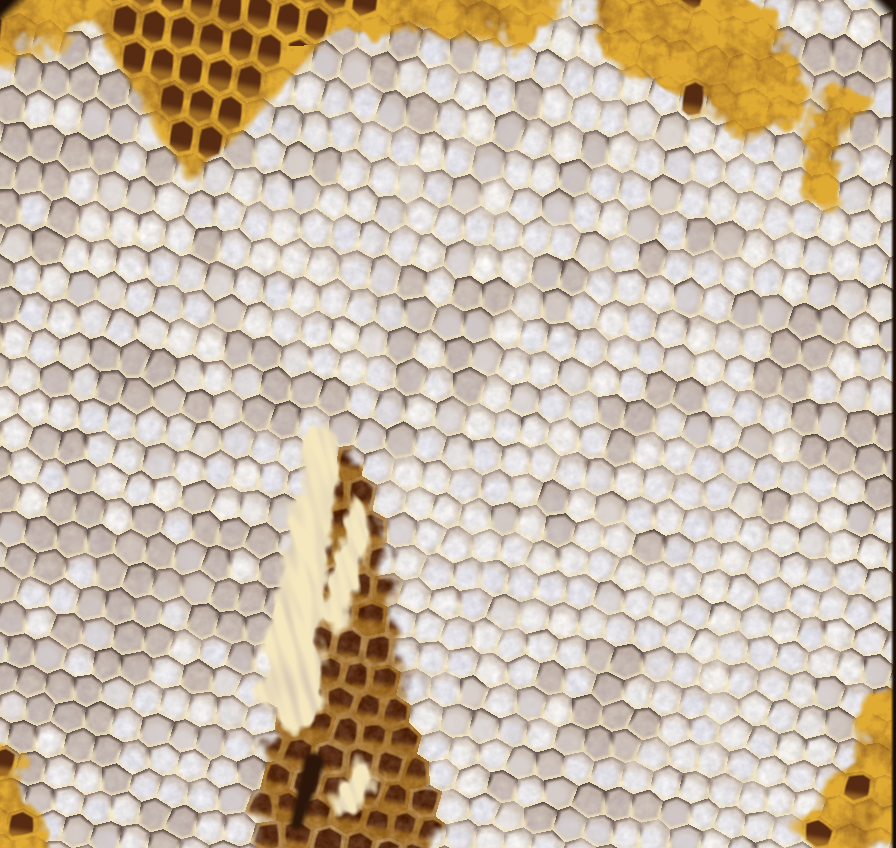
Write a WebGL 2 fragment shader that draws this texture.

```glsl
#version 300 es
precision highp float;
// Capped honeycomb: a tilted, jittered hexagonal lattice of pale wax caps.
// Tapered blobs with noisy borders choose where the comb is golden, open or torn;
// each cell is shaded from its centre offset and its distance to the wall.
#define PITCH 0.0345       // cell width, canvas heights
#define ROW_STEP 1.04      // row spacing, cell widths
#define TILT 0.17          // rows sink to the right, radians
#define JITTER 0.25        // cell displacement, cell widths
#define WALL 0.075         // half width of open cell walls
#define GAP 0.17           // reach of the shadow between caps
#define WEAR 0.16          // share of sunken, stained caps
#define RAGGED 0.035       // roughness of the patch borders

uniform vec2 u_resolution;
out vec4 fragColor;

const vec3 WHITE = vec3(0.94, 0.93, 0.92);
const vec3 COOL  = vec3(0.86, 0.86, 0.91);
const vec3 CREAM = vec3(0.96, 0.91, 0.75);
const vec3 TAN   = vec3(0.81, 0.75, 0.69);
const vec3 MAUVE = vec3(0.59, 0.50, 0.47);
const vec3 GOLD  = vec3(0.88, 0.67, 0.20);
const vec3 AMBER = vec3(0.62, 0.42, 0.14);
const vec3 BROWN = vec3(0.34, 0.17, 0.07);

vec2 hash2(vec2 p) {
  vec3 h = fract(p.xyx * vec3(0.1031, 0.1030, 0.0973));
  h += dot(h, h.yzx + 33.33);
  return fract((h.xx + h.yz) * h.zy);
}

float corner(vec2 cell, vec2 f, vec2 o) {
  return dot(hash2(cell + o) * 2.0 - 1.0, f - o);
}

float gradientNoise(vec2 p) {
  vec2 i = floor(p), f = p - i, u = f * f * (3.0 - 2.0 * f);
  return mix(mix(corner(i, f, vec2(0, 0)), corner(i, f, vec2(1, 0)), u.x),
             mix(corner(i, f, vec2(0, 1)), corner(i, f, vec2(1, 1)), u.x), u.y);
}

float fbm(vec2 p) {
  float sum = 0.0, amp = 1.0;
  for (int i = 0; i < 3; i++) {
    sum += amp * gradientNoise(p);
    p = p * 2.03 + 17.0;
    amp *= 0.5;
  }
  return sum;
}

// Signed distance to a capsule whose radius runs from ra to rb
float blob(vec2 p, vec2 a, vec2 b, float ra, float rb) {
  vec2 d = b - a;
  float h = clamp(dot(p - a, d) / dot(d, d), 0.0, 1.0);
  return length(p - a - h * d) - mix(ra, rb, h);
}

float cover(float d, float soft) { return 1.0 - smoothstep(-soft, soft, d); }

float openComb(vec2 p) { return blob(p, vec2(0.25, 1.03), vec2(0.228, 0.80), 0.19, 0.012); }

float goldenWax(vec2 p) {
  float d = blob(p, vec2(0.42, 1.02), vec2(0.60, 1.0), 0.055, 0.05);
  d = min(d, blob(p, vec2(0.77, 1.0), vec2(0.89, 0.90), 0.085, 0.06));
  d = min(d, blob(p, vec2(0.985, 0.87), vec2(0.965, 0.78), 0.026, 0.018));
  d = min(d, blob(p, vec2(0.0, 1.0), vec2(0.10, 1.0), 0.07, 0.03));
  d = min(d, blob(p, vec2(-0.01, 0.08), vec2(0.02, 0.0), 0.035, 0.04));
  return min(d, blob(p, vec2(1.06, 0.16), vec2(1.0, 0.02), 0.03, 0.045));
}

float tornComb(vec2 p) { return blob(p, vec2(0.41, 0.44), vec2(0.408, 0.03), 0.022, 0.105); }

float waxFlaps(vec2 p) {
  float d = blob(p, vec2(0.375, 0.47), vec2(0.345, 0.18), 0.020, 0.036);
  d = min(d, blob(p, vec2(0.425, 0.40), vec2(0.395, 0.28), 0.010, 0.020));
  return min(d, blob(p, vec2(0.43, 0.09), vec2(0.41, 0.055), 0.012, 0.018));
}

void main() {
  vec2 p = gl_FragCoord.xy / u_resolution.y;
  float right = u_resolution.x / u_resolution.y;

  // Lattice: rows grow taller toward the top; keep the two nearest centres
  float c = cos(TILT), s = sin(TILT);
  mat2 turn = mat2(c, s, -s, c);
  vec2 q = turn * vec2(p.x, p.y * (1.1 - 0.12 * p.y)) / PITCH;
  float row = floor(q.y / ROW_STEP + 0.5), near = 9.0, next = 9.0;
  float calm = mix(1.0, 0.3, cover(openComb(p), 0.03));
  vec2 v = vec2(0), id = vec2(0);
  for (int j = -1; j <= 1; j++) for (int i = -1; i <= 1; i++) {
    float r = row + float(j), shift = 0.5 * mod(r, 2.0);
    vec2 cell = vec2(floor(q.x - shift + 0.5) + float(i), r);
    vec2 site = vec2(cell.x + shift, r * ROW_STEP) + (hash2(cell) - 0.5) * JITTER * calm;
    float d = length(q - site);
    if (d < near) { next = near; near = d; v = q - site; id = cell; }
    else next = min(next, d);
  }
  float edge = 0.5 * (next - near);
  vec2 rnd = hash2(id + 71.0), centre = p - (v * turn) * PITCH;
  float rough = fbm(p * 22.0), grain = fbm(p * 95.0);

  // Caps: pale domes, stained ones, cream lower rims and dark upper crescents
  float sides = smoothstep(0.18, 0.62, abs(p.x - 0.64));
  float stain = fbm(centre * 5.0) * 0.6 + (rnd.x - 0.5) * 0.6 + sides * 0.22;
  float sunk = smoothstep(0.22, 0.52, stain + WEAR);
  vec3 col = mix(WHITE, COOL, rnd.y * 0.7);
  col = mix(col, TAN, smoothstep(0.25, 0.62, length(v + vec2(0.05, 0.12))) * 0.75);
  col = mix(col, mix(TAN, MAUVE, 0.5 + grain), sunk * 0.65);
  float gap = 1.0 - smoothstep(0.0, GAP, edge), up = smoothstep(-0.15, 0.35, v.y - 0.25 * v.x);
  col = mix(col, CREAM, gap * (1.0 - up) * 0.75);
  float dark = clamp(0.55 + 0.5 * sides + 0.9 * rough + 0.4 * sunk, 0.0, 1.0);
  col = mix(col, MAUVE * (0.95 - 0.35 * rnd.x), gap * up * dark);
  col += 0.09 * grain;

  // Golden wax, lumpy where sealed, with open amber cells
  float inOpen = openComb(p) + RAGGED * 0.4 * rough, inGold = goldenWax(p) + RAGGED * rough;
  vec3 wax = mix(GOLD, AMBER, clamp(0.2 + 0.9 * rough + 0.5 * grain + 0.35 * gap * up, 0.0, 1.0));
  col = mix(col, wax, cover(min(inOpen, inGold), 0.008));
  float hole = smoothstep(WALL, WALL + 0.10, edge);
  vec3 depth = mix(AMBER, BROWN, smoothstep(-0.42, -0.05, v.y + 0.25 * (rnd.x - 0.5)));
  float sealed = step(0.0, openComb(centre) + 0.015);
  float sparse = step(0.0, -goldenWax(centre)) * step(0.82, rnd.y);
  col = mix(col, depth, hole * max(1.0 - sealed, sparse));

  // Torn comb: brown cells bared along cell borders, then ragged flaps
  float inTorn = tornComb(mix(p, centre, 0.6)) + RAGGED * 0.5 * rough;
  vec3 bared = mix(mix(AMBER, TAN, 0.35 * rnd.x), depth, hole);
  col = mix(col, bared + 0.12 * grain, cover(inTorn, 0.006));
  float fibre = gradientNoise(vec2(p.x * 90.0 + p.y * 25.0, p.y * 18.0));
  vec3 flap = mix(CREAM, TAN, clamp(0.15 + fibre, 0.0, 1.0));
  col = mix(col, flap, cover(waxFlaps(p) + RAGGED * 0.6 * rough + 0.012 * fibre, 0.006));
  col = mix(col, BROWN * 0.5, cover(blob(p, vec2(0.37, 0.10), vec2(0.35, 0.03), 0.012, 0.007), 0.005));

  // Dark frame at the right edge and the upper corners
  float frame = smoothstep(right - 0.007, right - 0.002, p.x);
  vec2 fromCorner = vec2(min(p.x, right - p.x), 1.0 - p.y);
  frame = max(frame, 1.0 - smoothstep(0.012, 0.035, fromCorner.x + fromCorner.y));
  fragColor = vec4(clamp(mix(col, BROWN * 0.3, frame), 0.0, 1.0), 1.0);
}
```
